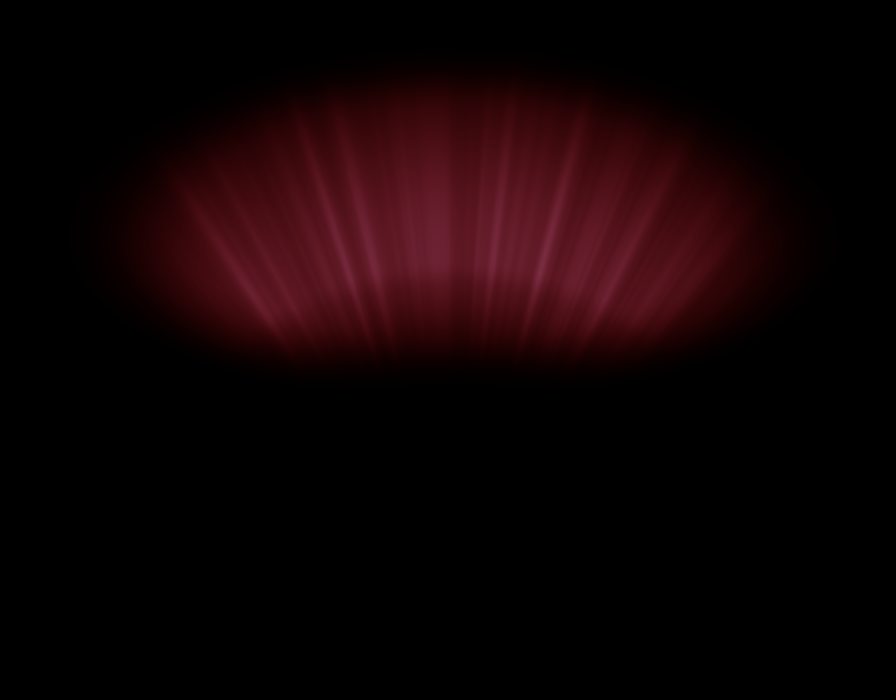
Give the GLSL for this background, as a WebGL 1 fragment shader.

```glsl
precision highp float;
uniform vec2 u_resolution;

float hash(float n) {
  return fract(sin(n * 127.1) * 4375.85);
}

float noise(float x) {
  float f = fract(x);
  return mix(hash(floor(x)), hash(floor(x) + 1.0), f * f * (3.0 - 2.0 * f));
}

// Evenly spaced soft rays; every n-th one is the strongest
float rayComb(float angle, float start, float spacing, float n) {
  float k = floor((angle - start) / spacing + 0.5);
  float offset = angle - start - k * spacing;
  float strength = 0.55 + 0.45 * cos(6.28319 * k / n);
  return strength * exp(-pow(offset / 0.014, 2.0));
}

// Fine streaks of several widths
float streaks(float angle) {
  float sum = 0.0;
  float weight = 0.5;
  float frequency = 19.0;
  for (int i = 0; i < 3; i++) {
    sum += weight * noise(angle * frequency + 40.0);
    weight *= 0.6;
    frequency *= 2.3;
  }
  return sum;
}

void main() {
  vec2 p = gl_FragCoord.xy / u_resolution * vec2(1.28, 1.0);

  // Polar coordinates around the hidden light source
  vec2 toPoint = p - vec2(0.647, 0.142);
  float radius = length(toPoint);
  float angle = atan(toPoint.x, toPoint.y);

  // Bright arc, dimming inward and outward
  float inner = smoothstep(0.285, 0.483, radius);
  inner *= mix(0.88, 1.0, smoothstep(0.445, 0.488, radius));
  float outer = cos(1.5708 * clamp((radius - 0.483) / 0.33, 0.0, 1.0));

  // Elliptical window with soft edges
  float oval = length((p - vec2(0.647, 0.683)) / vec2(0.57, 0.26));
  float window = 1.0 - smoothstep(0.62, 1.02, oval);
  float glow = inner * outer * window * exp(-0.6 * angle * angle);

  // Rays over the base light
  float rays = rayComb(angle, 0.262, 0.19, 3.0);
  rays += 0.8 * rayComb(angle, 0.12, 0.175, 2.0);
  float light = glow * (0.32 + 0.16 * streaks(angle) + 0.09 * rays);

  // Deep red warming to pink as the light grows
  float pink = pow(light, 2.3);
  vec3 color = vec3(light, 0.95 * pink, 1.42 * pink);
  gl_FragColor = vec4(color + vec3(0.002, 0.0, 0.0), 1.0);
}
```
